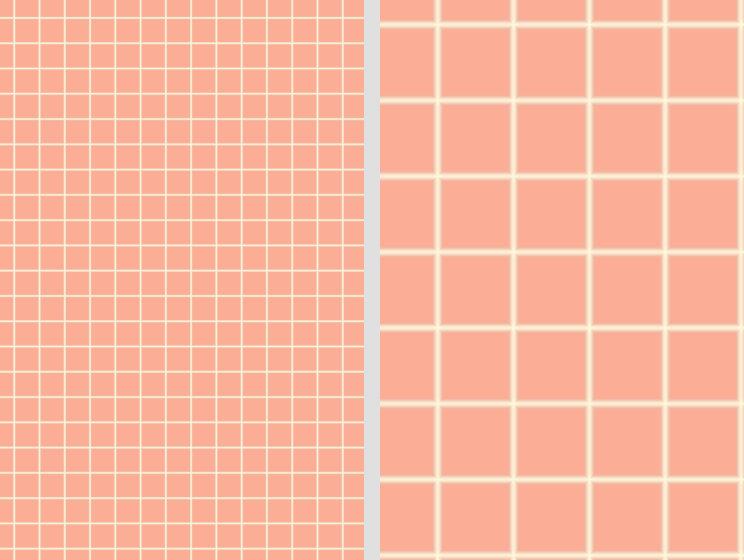
Left, the full canvas; right, a detail of the centre.
Reproduce this pattern procedurally as a WebGL 1 fragment shader.

```glsl
precision highp float;

uniform vec2 u_resolution;

// Lengths are fractions of the canvas height.
#define PITCH 0.04513
#define GRID_ORIGIN vec2(0.0254, 0.0202)
#define LINE_HALF_WIDTH 0.0018
#define EDGE_SOFTNESS 0.0019
#define PEACH vec3(0.99, 0.68, 0.59)
#define CREAM vec3(0.99, 0.94, 0.84)
#define CROSSING_CREAM vec3(0.99, 0.98, 0.87)
#define RIM_SHADE vec3(0.045, 0.005, 0.0)

// Distance to the nearest vertical (x) and horizontal (y) grid line.
vec2 gridDistance(vec2 p) {
  vec2 cell = fract((p - GRID_ORIGIN) / PITCH + 0.5) - 0.5;
  return abs(cell) * PITCH;
}

void main() {
  vec2 p = gl_FragCoord.xy / u_resolution.y;

  // Soft coverage of each line direction, never sharper than a pixel.
  float softness = max(EDGE_SOFTNESS, 0.75 / u_resolution.y);
  vec2 lines = 1.0 - smoothstep(LINE_HALF_WIDTH - softness,
                                LINE_HALF_WIDTH + softness,
                                gridDistance(p));
  float coverage = max(lines.x, lines.y);
  float crossing = lines.x * lines.y;

  // Cream lines on peach, slightly brighter where they cross.
  vec3 lineColor = mix(CREAM, CROSSING_CREAM, crossing);
  vec3 color = mix(PEACH, lineColor, coverage);

  // Faint dull rim along the outer edges of the lines.
  float rim = smoothstep(0.0, 0.12, coverage)
            * (1.0 - smoothstep(0.4, 0.9, coverage));
  color -= RIM_SHADE * rim;

  gl_FragColor = vec4(color, 1.0);
}
```
